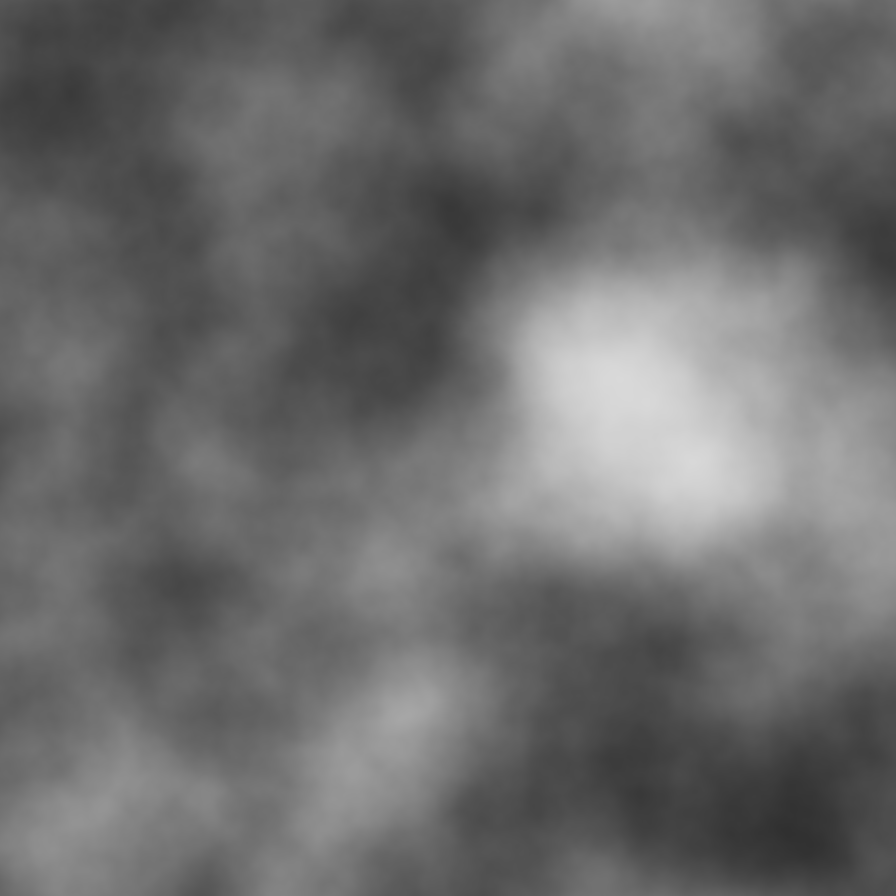
Give the GLSL for this texture, as a Shadertoy shader.

```glsl
const float BASE_SHADE = 0.372;
const float CLOUD_SCALE = 3.1;      // broadest noise cells across the canvas
const float CLOUD_CONTRAST = 0.40;
const int OCTAVES = 6;
const float OCTAVE_GAIN = 0.44;
const float WARP_AMOUNT = 0.09;     // raggedness of the broad patches
const float TONE_CENTER = 0.5;
const float TONE_RANGE = 0.46;      // shades stay within center +- range

// Broad patches: center x, center y, radius, brightness
const vec4 GLOW = vec4(0.71, 0.56, 0.19, 0.48);
const vec4 LEFT_SHADOW = vec4(0.09, 0.73, 0.14, -0.15);
const vec4 LOWER_SHADOW = vec4(0.65, 0.17, 0.13, -0.10);

// Random unit gradient for a lattice point
vec2 latticeGradient(vec2 cell) {
    uvec2 q = uvec2(ivec2(cell)) * uvec2(1597u, 3812u) + uvec2(741u, 293u);
    uint h = (q.x ^ (q.y << 7)) * 73856u + q.y * 19349u;
    h = (h ^ (h >> 15)) * 48271u;
    h = (h ^ (h >> 13)) * 69621u;
    h ^= h >> 16;
    float angle = 6.28319 * float(h & 65535u) / 65536.0;
    return vec2(cos(angle), sin(angle));
}

float gradientNoise(vec2 p) {
    vec2 cell = floor(p);
    vec2 f = p - cell;
    vec2 blend = f * f * f * (f * (f * 6.0 - 15.0) + 10.0);
    vec2 e = vec2(1.0, 0.0);
    float a = dot(latticeGradient(cell), f);
    float b = dot(latticeGradient(cell + e.xy), f - e.xy);
    float c = dot(latticeGradient(cell + e.yx), f - e.yx);
    float d = dot(latticeGradient(cell + e.xx), f - e.xx);
    return mix(mix(a, b, blend.x), mix(c, d, blend.x), blend.y);
}

// Sum of octaves, each shifted so the lattices do not line up
float fbm(vec2 p) {
    float sum = 0.0;
    float amplitude = 1.0;
    for (int i = 0; i < OCTAVES; i++) {
        sum += amplitude * gradientNoise(p);
        p = p * 2.0 + vec2(17.3, 9.7);
        amplitude *= OCTAVE_GAIN;
    }
    return sum;
}

float softPatch(vec2 p, vec4 patchShape) {
    vec2 d = (p - patchShape.xy) / patchShape.z;
    return patchShape.w * exp(-dot(d, d));
}

void mainImage(out vec4 fragColor, in vec2 fragCoord) {
    vec2 uv = fragCoord / iResolution.xy;
    vec2 p = uv * CLOUD_SCALE;

    // Ragged broad light and shadow
    vec2 warped = uv + WARP_AMOUNT * vec2(fbm(p + 31.4), fbm(p + 67.8));
    float shade = BASE_SHADE;
    shade += softPatch(warped, GLOW);
    shade += softPatch(warped, LEFT_SHADOW);
    shade += softPatch(warped, LOWER_SHADOW);

    // Cloud detail
    shade += CLOUD_CONTRAST * fbm(p + 5.2);

    // Soft limits for the darkest and brightest tones
    shade = TONE_CENTER + TONE_RANGE * tanh((shade - TONE_CENTER) / TONE_RANGE);
    fragColor = vec4(vec3(shade), 1.0);
}
```
